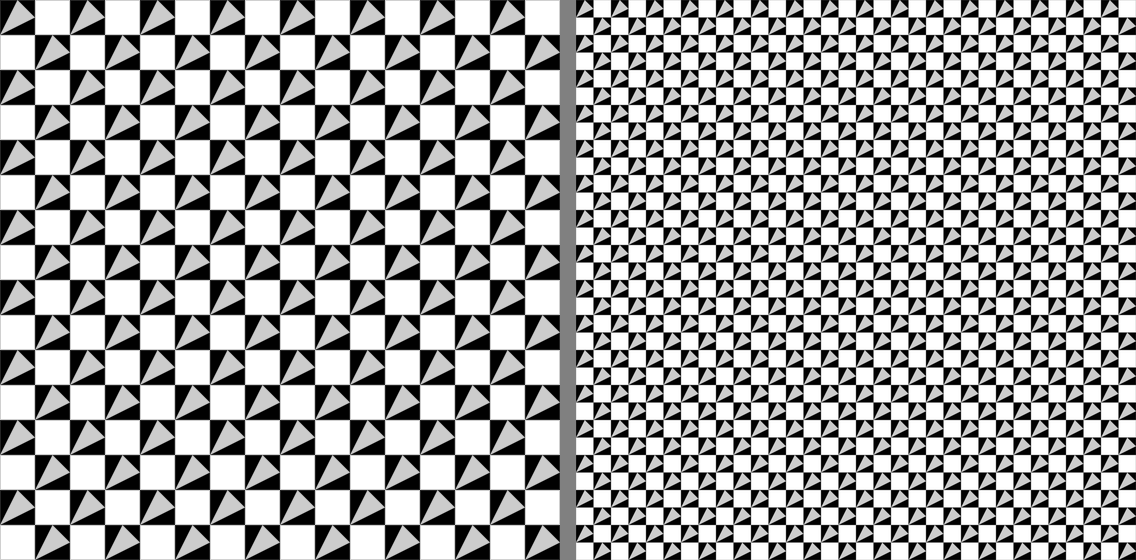
Left, the tile; right, the same tile 2 across and 2 down.
A Shadertoy shader for this pattern:

```glsl
// Signed distance to the slanted triangle in a unit cell, negative inside
float triangleDistance(vec2 p) {
    float sides = max(p.y - 2.0 * p.x, p.x - 2.0 * p.y) / sqrt(5.0);
    float cap = (p.x + p.y - 1.5) / sqrt(2.0);
    return max(sides, cap);
}

// Coverage of a shape, softened over one pixel
float coverage(float dist, float pixel) {
    return clamp(0.5 - dist / pixel, 0.0, 1.0);
}

void mainImage(out vec4 fragColor, in vec2 fragCoord) {
    // 16 by 16 cells fill the canvas
    vec2 grid = 16.0 * fragCoord / iResolution.xy;
    float pixel = 16.0 / min(iResolution.x, iResolution.y);
    vec2 cell = floor(grid);
    vec2 local = fract(grid);

    // Checkerboard with the lower left cell white
    float parity = 2.0 * mod(cell.x + cell.y, 2.0) - 1.0;
    vec2 border = min(local, 1.0 - local);
    vec2 ramp = clamp(2.0 * border / pixel, 0.0, 1.0);
    float dark = 0.5 + 0.5 * parity * ramp.x * ramp.y;

    // Black square holding a light grey triangle
    float inside = coverage(triangleDistance(local), pixel);
    vec3 square = mix(vec3(0.005), vec3(0.8), inside);
    vec3 color = mix(vec3(1.0), square, dark);

    // Hairline between cells
    float line = coverage(min(border.x, border.y) - 0.009, pixel);
    color = mix(color, vec3(0.42), line);

    fragColor = vec4(color, 1.0);
}
```
